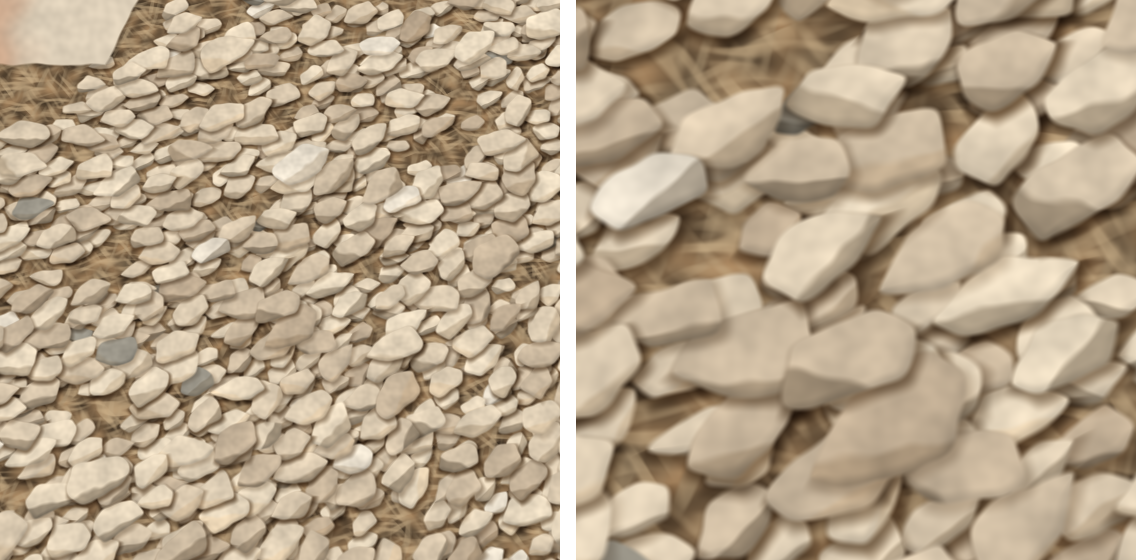
Left, the full canvas; right, a detail of the centre.
A three.js fragment shader for this texture:

```glsl
// A slope of sunlit, tilted pale stones with dry straw in the gaps.
// Three jittered grids of faceted convex polygons are stacked from small to
// large, each stone casting a soft shadow; straw is stretched gradient noise.

varying vec2 vUv;

const vec3 CREAM = vec3(0.92, 0.86, 0.76);
const vec3 TAN = vec3(0.72, 0.64, 0.54);
const vec3 BLUE_GREY = vec3(0.61, 0.59, 0.54);
const vec3 CHALK = vec3(0.92, 0.88, 0.81);
const vec3 EARTH = vec3(0.46, 0.365, 0.26);
const vec3 STRAW = vec3(0.83, 0.72, 0.56);
const vec3 RUST = vec3(0.80, 0.66, 0.55);
const vec3 SHADE = vec3(0.48, 0.41, 0.33);   // tint of the deepest shadows
const vec2 CELL = vec2(0.098, 0.058);    // spacing of middle-sized stones
const vec2 LIGHT = vec2(-0.25, 0.97);    // direction towards the sun
const vec2 SHADOW = vec2(0.003, -0.005); // shadow offset
const float SLOPE = 0.56;                // main direction of the stones
const float FORESHORTEN = 0.3;
const float EDGE = 0.0027;
const int SIDES = 6;
const float TAU = 6.2831853;

float hash(vec2 p) {
  vec3 q = fract(vec3(p.xyx) * 0.1031);
  q += dot(q, q.yzx + 33.33);
  return fract((q.x + q.y) * q.z);
}

mat2 rotation(float a) {
  float c = cos(a), s = sin(a);
  return mat2(c, s, -s, c);
}

float corner(vec2 cell, vec2 f, vec2 o) {
  float a = TAU * hash(cell + o);
  return dot(vec2(cos(a), sin(a)), f - o);
}

// Gradient noise, about -0.7 to 0.7
float noise(vec2 p) {
  vec2 i = floor(p), f = p - i;
  vec2 u = f * f * f * (f * (f * 6.0 - 15.0) + 10.0);
  return mix(mix(corner(i, f, vec2(0.0)), corner(i, f, vec2(1.0, 0.0)), u.x),
             mix(corner(i, f, vec2(0.0, 1.0)), corner(i, f, vec2(1.0)), u.x), u.y);
}

// Crossing dry stalks over earth, in lighter and darker clumps
vec3 strawGround(vec2 p) {
  vec3 col = EARTH * (1.0 + 0.8 * noise(p * 30.0));
  for (int k = 0; k < 4; k++) {
    float id = float(k);
    vec2 q = rotation(-0.4 - id * 0.9) * p + 0.008 * noise(p * 18.0 + id);
    float stalk = smoothstep(-0.1, 0.32, noise(q * vec2(14.0, 85.0) + id * 19.3));
    float clump = smoothstep(-0.35, 0.25, noise(p * 22.0 + id * 5.7));
    col = mix(col, STRAW * (0.74 + 0.28 * hash(vec2(id, 4.0))), stalk * clump * 0.6);
  }
  return col;
}

// How free of stones a place is: scattered patches and the upper left bank
float bareness(vec2 p) {
  float patches = smoothstep(0.12, 0.38, noise(p * vec2(5.5, 7.0) + 7.3));
  float bank = smoothstep(0.0, 0.12, p.y - 0.85 - 0.96 * (p.x + 0.6));
  return max(patches * 0.7, bank);
}

// Soft convex polygon: xy is the outward normal, z the signed distance
vec3 stoneShape(vec2 q, vec2 size, vec2 seed) {
  const float sharpness = 10.0;
  float total = 0.0;
  vec2 grad = vec2(0.0);
  for (int k = 0; k < SIDES; k++) {
    vec2 s = seed + float(k) * 7.7;
    float a = (float(k) + 0.75 * hash(s)) * TAU / float(SIDES);
    vec2 dir = vec2(cos(a), sin(a));
    float w = exp(sharpness * (dot(q, dir) - mix(0.78, 1.08, hash(s + 3.1))));
    total += w;
    grad += w * dir;
  }
  grad /= total * size;
  float slope = max(length(grad), 8.0);
  return vec3(grad / slope, log(total) / sharpness / slope);
}

vec3 stoneColor(vec2 p, vec2 q, vec2 normal, float d, vec2 seed) {
  float kind = hash(seed + 51.0);
  vec3 col = mix(TAN, CREAM, sqrt(hash(seed + 52.0)));
  col = mix(col, BLUE_GREY, step(0.99, kind));
  col = mix(col, CHALK, step(kind, 0.03));
  // A crease parts the top from a dimmer lower face
  float a = -1.9 + 1.7 * (hash(seed + 55.0) - 0.5);
  float crease = dot(q, vec2(cos(a), sin(a))) - mix(0.2, 0.7, hash(seed + 56.0));
  float face = smoothstep(-0.10, 0.12, crease + 0.2 * noise(p * 40.0));
  float dim = mix(0.70, 1.02, hash(seed + 57.0));
  // Worn outline, darker below
  float worn = smoothstep(-0.010, 0.0, d) * 0.16 * min(dot(normal, LIGHT), 0.0);
  float tilt = dot(q, vec2(hash(seed + 53.0), hash(seed + 54.0)) - 0.5);
  float grain = 0.11 * noise(p * 32.0 + seed) + 0.06 * noise(p * 85.0);
  col *= 1.0 + 0.12 * tilt + grain + worn;
  return col * mix(vec3(1.0), vec3(dim, dim * 0.975, dim * 0.94), face);
}

// Paints one grid of stones and their shadows over col
vec3 stoneLayer(vec3 col, vec2 p, float scale, float keep, float layer) {
  vec2 cell = CELL * scale;
  vec2 home = floor(rotation(-SLOPE) * p / cell);
  for (int j = -1; j <= 1; j++) {
    for (int i = -1; i <= 1; i++) {
      vec2 id = home + vec2(-float(i), float(j));
      vec2 seed = id + layer * 37.0;
      vec2 jitter = vec2(hash(seed + 11.0), hash(seed + 12.0)) - 0.5;
      jitter.x += 0.5 * (mod(id.y, 2.0) - 0.5);
      vec2 center = rotation(SLOPE) * ((id + 0.5 + 0.45 * jitter) * cell);
      if (hash(seed + 13.0) > keep * (1.0 - bareness(center))) continue;
      float turn = SLOPE + 0.8 * (hash(seed + 14.0) - 0.5) + 0.3 * (center.x - center.y + 0.5);
      vec2 size = cell * mix(vec2(0.44, 0.46), vec2(0.60, 0.62), hash(seed + 15.0));
      vec2 q = rotation(-turn) * (p - center) / size;
      if (dot(q, q) > 5.0) continue;
      vec3 shape = stoneShape(q, size, seed);
      shape.z += 0.003 * noise(p * 40.0 + seed);
      vec2 normal = rotation(turn) * shape.xy;
      float shade = 1.0 - smoothstep(-0.004, 0.008, shape.z - dot(normal, SHADOW));
      float depth = mix(0.25, 1.0, hash(seed + 16.0));
      col *= mix(vec3(1.0), SHADE, shade * depth);
      float cover = 1.0 - smoothstep(-EDGE, EDGE, shape.z);
      col = mix(col, stoneColor(p, q, normal, shape.z, seed), cover);
    }
  }
  return col;
}

// Pale slab at the top of the bank, stained at its left end
vec3 slab(vec3 col, vec2 uv) {
  float wobble = 0.006 * noise(uv * 22.0);
  float d = max(0.885 - uv.y, (uv.x - 0.19 - 0.5 * (uv.y - 0.89)) * 0.9) + wobble;
  float stain = smoothstep(-0.02, 0.09, uv.x + 0.05 * noise(uv * 14.0));
  vec3 face = mix(RUST, CHALK * vec3(0.95, 0.93, 0.90), stain);
  face *= 1.0 + 0.10 * noise(uv * 16.0) + 0.06 * noise(uv * 60.0);
  col *= mix(0.75, 1.0, smoothstep(0.0, 0.012, d));
  return mix(col, face, 1.0 - smoothstep(-EDGE, EDGE, d));
}

void main() {
  vec2 p = vUv - vec2(0.5, 0.0);
  p *= 1.0 + FORESHORTEN * p.y;
  vec3 col = strawGround(p);
  col = stoneLayer(col, p, 0.62, 0.90, 1.0);
  col = stoneLayer(col, p, 0.86, 0.80, 2.0);
  col = stoneLayer(col, p, 1.15, 0.16, 3.0);
  gl_FragColor = vec4(slab(col, vUv), 1.0);
}
```
